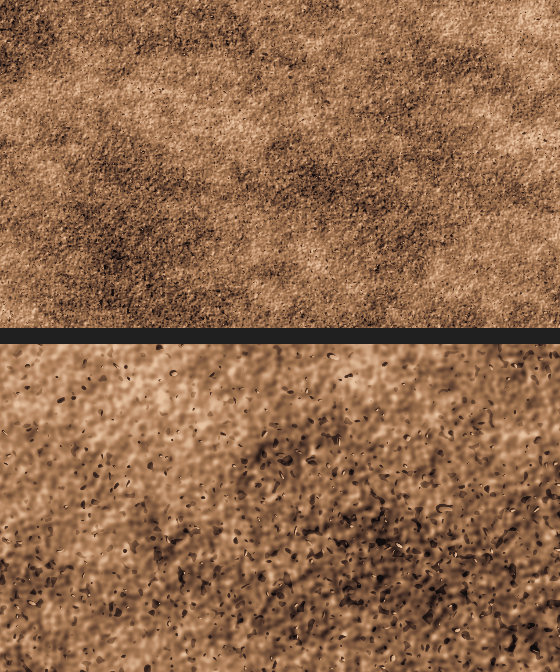
Top, the full canvas; bottom, a detail of the centre.
This texture is drawn by a WebGL 2 fragment shader. Its source:

```glsl
#version 300 es
precision highp float;
// Dry brown earth: worn patches, sharp crumbly grain and scattered pebbles.

uniform vec2 u_resolution;
out vec4 fragColor;

const float TAU = 6.2831853;
const vec2 LIGHT = vec2(0.77, -0.64);

vec2 hash2(vec2 p) {
    vec3 q = fract(p.xyx * vec3(0.1031, 0.1030, 0.0973));
    q += dot(q, q.yzx + 33.33);
    return fract((q.xx + q.yz) * q.zy);
}

float cornerSlope(vec2 cell, vec2 offset) {
    float angle = TAU * hash2(cell).x;
    return dot(vec2(cos(angle), sin(angle)), offset);
}

float gradientNoise(vec2 p) {
    vec2 cell = floor(p), f = p - cell;
    vec2 w = f * f * f * (f * (f * 6.0 - 15.0) + 10.0);
    vec2 e = vec2(1.0, 0.0);
    float low = mix(cornerSlope(cell, f), cornerSlope(cell + e, f - e), w.x);
    float high = mix(cornerSlope(cell + e.yx, f - e.yx), cornerSlope(cell + e.xx, f - e.xx), w.x);
    return mix(low, high, w.y);
}

// Octaves of noise, each turned, doubled in frequency and scaled by gain
float fbm(vec2 p, int octaves, float gain) {
    float sum = 0.0, amplitude = 1.0;
    for (int i = 0; i < octaves; i++) {
        sum += amplitude * gradientNoise(p);
        p = mat2(1.6, 1.2, -1.2, 1.6) * p + 17.3;
        amplitude *= gain;
    }
    return sum;
}

// Difference of height along the light direction
float litRelief(vec2 p, float scale) {
    vec2 q = p * scale;
    return fbm(q, 2, 0.6) - fbm(q + LIGHT * 0.36, 2, 0.6);
}

// Small irregular hollows and dark crumbs
float darkCrumbs(vec2 p, float scale, float level) {
    return smoothstep(level, level + 0.16, fbm(p * scale, 2, 0.6));
}

// One layer of stones, each with a cast shadow and a shaded face
float addPebbles(float tone, vec2 p, float scale, float density, float pixel) {
    vec2 q = p * scale, cell = floor(q);
    vec2 place = hash2(cell + scale), kind = hash2(cell + scale + 71.0);
    vec2 shape = hash2(cell + scale + 193.0);
    vec2 d = q - cell - 0.5 - 0.5 * (place - 0.5);
    float radius = mix(0.11, 0.22, shape.x * shape.x);
    float angle = TAU * shape.y;
    vec2 axis = vec2(cos(angle), sin(angle));
    float stretch = 1.0 + 0.6 * abs(dot(normalize(d + 1e-4), axis));
    float edge = 0.6 * pixel * scale;
    float present = step(kind.x, density);
    float shadow = 1.0 - smoothstep(radius - edge, radius + edge, length(d + LIGHT * radius * 0.6));
    float body = 1.0 - smoothstep(radius - edge, radius + edge, length(d) * stretch);
    float face = mix(0.26, 0.84, smoothstep(0.35, 0.95, kind.y));
    face += 0.16 * dot(d, LIGHT) / radius;
    tone = mix(tone, 0.14, 0.8 * shadow * present);
    return mix(tone, face, body * present);
}

// Earth colours ordered by their red value
vec3 earthColor(float tone) {
    vec3 c = mix(vec3(0.07, 0.05, 0.05), vec3(0.20, 0.13, 0.11), clamp((tone - 0.07) / 0.13, 0.0, 1.0));
    c = mix(c, vec3(0.38, 0.26, 0.19), clamp((tone - 0.20) / 0.18, 0.0, 1.0));
    c = mix(c, vec3(0.49, 0.34, 0.24), clamp((tone - 0.38) / 0.11, 0.0, 1.0));
    c = mix(c, vec3(0.60, 0.43, 0.29), clamp((tone - 0.49) / 0.11, 0.0, 1.0));
    c = mix(c, vec3(0.71, 0.52, 0.37), clamp((tone - 0.60) / 0.11, 0.0, 1.0));
    c = mix(c, vec3(0.80, 0.63, 0.49), clamp((tone - 0.71) / 0.09, 0.0, 1.0));
    return mix(c, vec3(0.90, 0.76, 0.63), clamp((tone - 0.80) / 0.12, 0.0, 1.0));
}

void main() {
    vec2 p = gl_FragCoord.xy / u_resolution.y;
    float pixel = 1.0 / u_resolution.y;

    // Broad worn patches and smaller clods
    float patches = fbm(p * vec2(1.7, 2.7) + 4.7, 4, 0.55);
    float clods = fbm(p * vec2(10.0, 13.0) + 31.0, 2, 0.7);
    float rough = smoothstep(0.35, -0.4, patches + 0.4 * clods);
    float tone = 0.607 + 0.26 * patches + 0.16 * clods;

    // Crumbly surface, stronger where the ground is rough
    float grain = 0.17 * fbm(p * 34.0 + 9.0, 3, 0.85) + 0.25 * litRelief(p, 71.0);
    grain += 0.16 * gradientNoise(p * 147.0);
    grain -= 0.22 * darkCrumbs(p + 3.0, 83.0, mix(0.38, 0.24, rough));
    tone += grain * mix(0.8, 1.25, rough);

    // Gravel from fine to coarse with uneven outlines, denser in rough ground and clusters
    float cluster = smoothstep(0.25, 0.55, fbm(p * 3.1 + 57.0, 2, 0.5));
    float density = mix(0.14, 0.45, rough) + 0.2 * cluster;
    vec2 warp = vec2(gradientNoise(p * 67.0 + 5.0), gradientNoise(p * 67.0 + 83.0));
    vec2 q = p + 0.008 * warp;
    float scale = 91.0;
    for (int i = 0; i < 3; i++) {
        tone = addPebbles(tone, q, scale, density, pixel);
        scale *= 0.6;
        density *= 0.22;
    }

    fragColor = vec4(earthColor(tone), 1.0);
}
```
